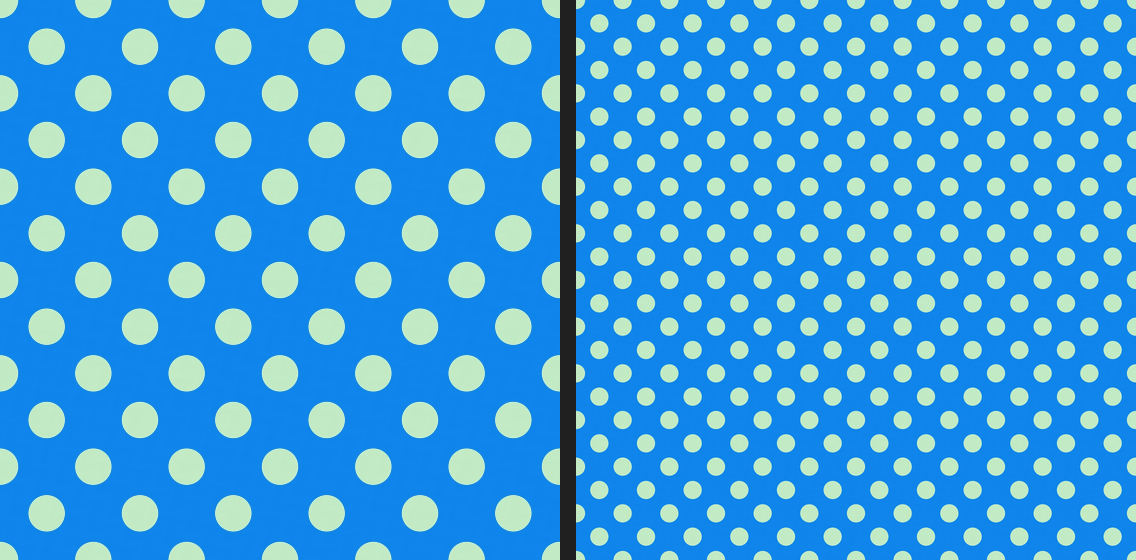
Left, the tile; right, the same tile 2 across and 2 down.
Write a Shadertoy shader that draws this pattern.

```glsl
#define REPEATS 6.0
#define RADIUS 0.195
#define RIM_WIDTH 0.009
#define MOTTLE 0.004
#define GROUND vec3(0.06, 0.52, 0.92)
#define DOT vec3(0.76, 0.92, 0.77)
#define RIM vec3(0.77, 0.96, 0.88)
#define SHADE vec3(0.12, 0.51, 0.77)

const float TAU = 6.2831853;

// Distance to the nearest dot edge: one dot on each cell corner, one in its centre
float dotDistance(vec2 p) {
    float corner = length(fract(p + 0.5) - 0.5);
    float centre = length(fract(p) - 0.5);
    return min(corner, centre) - RADIUS;
}

// Layered sines with whole frequencies, so the result wraps
float mottle(vec2 uv) {
    float sum = 0.0;
    for (float i = 1.0; i <= 3.0; i++) {
        vec2 f = vec2(17.0, 11.0) * i;
        sum += sin(TAU * dot(uv, f) + 2.0 * sin(TAU * dot(uv, vec2(-f.y, f.x)))) / i;
    }
    return sum / 1.83;
}

void mainImage(out vec4 fragColor, in vec2 fragCoord) {
    vec2 uv = fragCoord / iResolution.xy;
    float d = dotDistance(uv * REPEATS);
    float aa = 0.6 * REPEATS / min(iResolution.x, iResolution.y);

    // Thin dark fringe outside the dot, thin pale rim inside it
    float fringe = 1.0 - smoothstep(-aa, aa, d - RIM_WIDTH);
    float fill = 1.0 - smoothstep(-aa, aa, d);
    float core = 1.0 - smoothstep(-aa, aa, d + RIM_WIDTH);

    vec3 color = mix(GROUND, SHADE, 0.6 * fringe);
    color = mix(color, mix(RIM, DOT, core), fill);

    // Faint unevenness of the print
    color += MOTTLE * mottle(uv);
    fragColor = vec4(clamp(color, 0.0, 1.0), 1.0);
}
```
